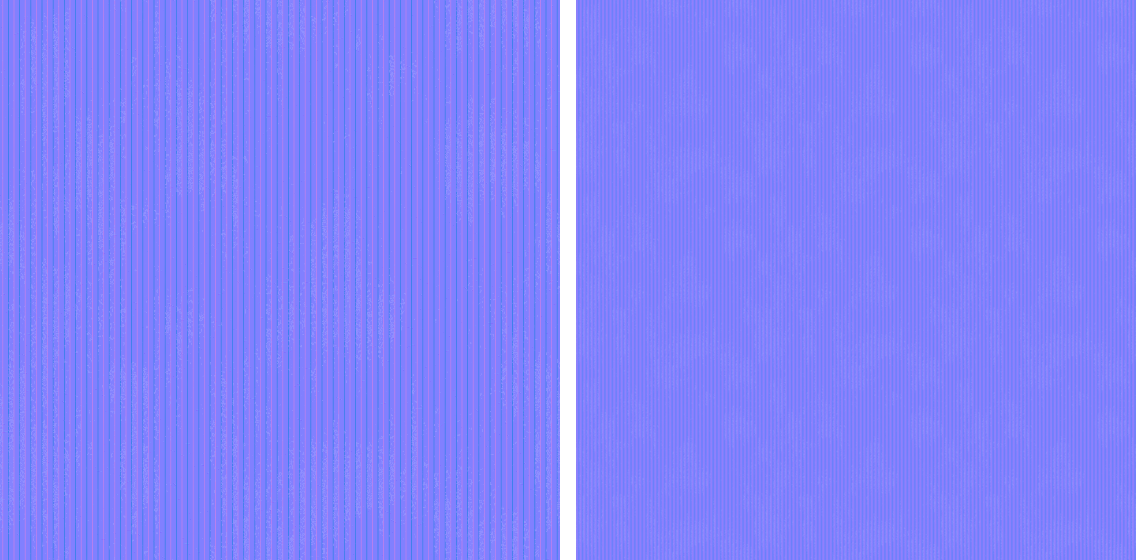
Left, the tile; right, the same tile 3 across and 3 down.
Reproduce this texture map procedurally as a three.js fragment shader.

```glsl
// Tangent-space normal map of fifty raised vertical slats with bevelled edges.
// Bevels are thin bands filtered over the pixel width; fine dents tilt the
// normal, and chipped wear is a contour of wrapped value and cellular noise.
varying vec2 vUv;

const float SLATS = 50.0;
const float EDGE = 0.25;            // half width of a slat, in periods
const float LEFT_WIDTH = 0.072;     // bevel widths, in periods
const float RIGHT_WIDTH = 0.060;
const float DENT_GRID = 68.0;
const vec3 LEFT_BEVEL = vec3(0.21, 0.50, 0.91);
const vec3 RIGHT_BEVEL = vec3(0.79, 0.50, 0.91);
const vec3 WORN = vec3(0.60, 0.60, 1.0);

float hash(vec2 p) {
  vec3 q = fract(p.xyx * vec3(0.1031, 0.1030, 0.0973));
  q += dot(q, q.yzx + 33.33);
  return fract((q.x + q.y) * q.z);
}

vec2 hash2(vec2 p) {
  return vec2(hash(p + 17.0), hash(p + 71.0));
}

// Value noise that wraps after a whole number of cells
float valueNoise(vec2 uv, vec2 cells) {
  vec2 p = uv * cells;
  vec2 i = floor(p);
  vec2 f = fract(p);
  f = f * f * (3.0 - 2.0 * f);
  vec2 a = mod(i, cells);
  vec2 b = mod(i + 1.0, cells);
  return mix(mix(hash(a), hash(vec2(b.x, a.y)), f.x),
             mix(hash(vec2(a.x, b.y)), hash(b), f.x), f.y);
}

// Distance to the nearest wrapped feature point
float cellular(vec2 uv, vec2 cells) {
  vec2 p = uv * cells;
  vec2 i = floor(p);
  float nearest = 2.0;
  for (int y = -1; y <= 1; y++) {
    for (int x = -1; x <= 1; x++) {
      vec2 c = i + vec2(float(x), float(y));
      nearest = min(nearest, length(c + hash2(mod(c, cells)) - p));
    }
  }
  return nearest;
}

// Soft line profile: one at the centre, zero at the given half width
float ridge(float d, float halfWidth) {
  return 1.0 - smoothstep(0.0, halfWidth, abs(d));
}

// Share of a filter window at distance d that a band of this width covers
float bandCover(float d, float width, float window) {
  float right = min(d + 0.5 * window, 0.5 * width);
  float left = max(d - 0.5 * window, -0.5 * width);
  return max(right - left, 0.0) / window;
}

// Worn outlines and specks, gathered in tall clumps along the slats
float wear(vec2 uv) {
  float region = valueNoise(uv, vec2(12.0, 7.0));
  float perSlat = valueNoise(uv, vec2(SLATS, 16.0));
  float chips = valueNoise(uv, vec2(150.0, 60.0));
  float grain = cellular(uv, vec2(240.0, 170.0))
              + valueNoise(uv, vec2(420.0, 340.0));
  float level = 0.55 * region + 0.25 * perSlat + 0.22 * chips + 0.32 * grain;
  float haze = 0.25 * smoothstep(0.85, 1.1, level);
  return max(ridge(level - 0.97, 0.11), haze);
}

// Slope of tiny dents, a few of them drawn out into short scratches
vec2 dentSlope(vec2 uv, float grid) {
  vec2 p = uv * grid;
  vec2 i = floor(p);
  vec2 slope = vec2(0.0);
  for (int y = -1; y <= 1; y++) {
    for (int x = -1; x <= 1; x++) {
      vec2 c = i + vec2(float(x), float(y));
      vec2 id = mod(c, grid);
      float angle = 1.6 * (hash(id + 5.0) - 0.5);
      vec2 along = vec2(cos(angle), sin(angle));
      vec2 across = vec2(-along.y, along.x);
      vec2 q = p - c - hash2(id);
      float reach = 0.35 * pow(hash(id + 9.0), 6.0);
      float u = dot(q, along);
      vec2 d = vec2(u - clamp(u, -reach, reach), dot(q, across));
      float present = step(0.72, hash(id + 31.0));
      vec2 lean = along * d.x + across * d.y;
      slope += present * lean * 4.5 * ridge(length(d), 0.09);
    }
  }
  return slope;
}

void main() {
  float t = vUv.x * SLATS;
  float slat = mod(floor(t + 0.5), SLATS);
  float x = fract(t + 0.5) - 0.5;
  float window = max(fwidth(t), 0.01);

  // Flat faces with dents
  vec2 slope = vec2(0.012, 0.0) + dentSlope(vUv, DENT_GRID);
  vec3 color = 0.5 + 0.5 * normalize(vec3(slope, 1.0));

  // Bevels, with a slight change of strength between and along the slats
  float strength = mix(0.92, 1.08, hash(vec2(slat, 3.0)))
                 * mix(0.92, 1.06, valueNoise(vUv, vec2(SLATS, 64.0)));
  color = mix(color, LEFT_BEVEL, min(1.0, strength * bandCover(x + EDGE, LEFT_WIDTH, window)));
  color = mix(color, RIGHT_BEVEL, min(1.0, strength * bandCover(x - EDGE, RIGHT_WIDTH, window)));

  // Wear stays on the raised faces and fades over the bevels
  float face = 1.0 - smoothstep(0.20, 0.31, abs(x));
  color = mix(color, WORN, 0.65 * face * wear(vUv));

  gl_FragColor = vec4(color, 1.0);
}
```
